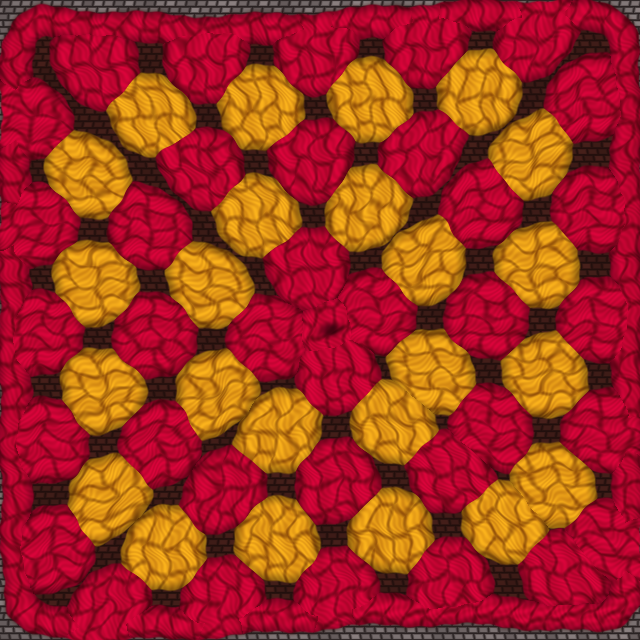
Reproduce this pattern procedurally as a three.js fragment shader.

```glsl
// A crocheted granny square: rings of red and gold yarn tufts on dark woven cloth.
varying vec2 vUv;

const vec3 RED_LIT = vec3(0.80, 0.015, 0.21);
const vec3 RED_SHADE = vec3(0.50, 0.02, 0.10);
const vec3 GOLD_LIT = vec3(0.93, 0.65, 0.10);
const vec3 GOLD_SHADE = vec3(0.66, 0.36, 0.04);
const vec3 CLOTH_LIT = vec3(0.50, 0.46, 0.46);
const vec3 CLOTH_SHADE = vec3(0.16, 0.13, 0.13);
const vec3 HOLE = vec3(0.20, 0.09, 0.075);
const float TUFT_RADIUS = 0.067;

vec2 hash2(vec2 p) {
  return fract(sin(vec2(dot(p, vec2(127.1, 311.7)), dot(p, vec2(269.5, 183.3)))) * 43758.5);
}

// Cellular noise: gap between the two nearest points, zero along cell borders.
float cellGap(vec2 p) {
  vec2 cell = floor(p), f = fract(p);
  float near = 8.0, second = 8.0;
  for (int y = -1; y <= 1; y++) {
    for (int x = -1; x <= 1; x++) {
      vec2 o = vec2(float(x), float(y));
      float d = length(o + 0.15 + 0.7 * hash2(cell + o) - f);
      second = min(second, max(near, d));
      near = min(near, d);
    }
  }
  return second - near;
}

float roundBox(vec2 p, vec2 halfSize, float r) {
  vec2 q = abs(p) - halfSize + r;
  return length(max(q, 0.0)) + min(max(q.x, q.y), 0.0) - r;
}

// Fan-shaped stitch cluster, wider on its outward (+y) side.
float tuftDistance(vec2 q) {
  q /= TUFT_RADIUS;
  q.x /= 1.0 + 0.13 * clamp(q.y, -2.0, 2.0);
  q = pow(abs(q) + 0.0001, vec2(2.5));
  return (pow(q.x + q.y, 0.4) - 1.0) * TUFT_RADIUS;
}

// Yarn layers hold (distance, local x, local y, seed); the nearest tuft wins.
void keepNearest(inout vec4 layer, vec4 candidate) {
  if (candidate.x < layer.x) layer = candidate;
}

// One side of every ring: ring n has n + 1 tufts, and colours alternate.
void addSide(vec2 p, vec2 start, vec2 outward, vec2 along, inout vec4 red, inout vec4 gold) {
  vec2 t = normalize(along), n = vec2(-t.y, t.x);
  for (int ring = 0; ring < 5; ring++) {
    for (int i = 0; i < 5; i++) {
      if (i > ring) continue;
      float k = float(ring), slot = float(i) - 0.5 * k;
      vec2 center = start + outward * k + along * slot;
      vec2 q = vec2(dot(p - center, t), dot(p - center, n));
      float lean = (i == 0 || i == ring) ? sign(slot) * 0.22 : 0.0;
      q.x -= lean * q.y;
      vec4 tuft = vec4(tuftDistance(q), q, dot(center, vec2(71.0, 37.0)));
      if (mod(k, 2.0) < 0.5) keepNearest(red, tuft);
      else keepNearest(gold, tuft);
    }
  }
}

// Lumpy strands, upright posts and fine twisted plies.
vec3 yarn(vec4 layer, vec3 shade, vec3 lit) {
  vec2 q = layer.yz;
  vec2 bent = q + 0.005 * sin(q.yx * 95.0 + layer.w);
  float lump = smoothstep(0.0, 0.32, cellGap(bent * vec2(36.0, 25.0) + floor(layer.w * 9.0)));
  float post = 0.5 + 0.5 * cos(bent.x * 165.0 / (1.0 + 4.0 * clamp(q.y, -0.1, 0.1)));
  float ply = sin(bent.x * 640.0 + bent.y * 480.0 + 2.0 * sin(bent.y * 170.0 + layer.w));
  float light = 0.12 + 0.58 * lump + 0.30 * post + 0.13 * ply;
  float rim = smoothstep(-0.002, 0.019, -layer.x);
  return mix(shade, lit, clamp(light, 0.0, 1.15)) * mix(0.62, 1.0, rim) * (0.88 + 0.14 * lump);
}

// Staggered short threads of the cloth.
float weave(vec2 p) {
  p *= vec2(62.0, 95.0);
  p.x += 0.5 * mod(floor(p.y), 2.0) + 0.2 * sin(p.y * 0.7);
  vec2 f = abs(fract(p) - 0.5);
  float thread = 1.0 - smoothstep(0.22, 0.48, max(f.x * 0.9, f.y));
  return thread * (0.65 + 0.5 * hash2(floor(p)).x);
}

void main() {
  vec2 p = vUv;
  vec2 w = p + 0.0035 * sin(p.yx * vec2(43.0, 37.0) + vec2(1.0, 2.5))
             + 0.0012 * sin(p.yx * vec2(190.0, 170.0));

  // Wavy outline of the whole square
  float outline = roundBox(w - vec2(0.502, 0.5), vec2(0.492, 0.488), 0.065);
  outline += 0.012 * cos(6.5 * (p.x - mix(0.68, 0.33, p.y)));

  // Four sides of tufts: top, right, bottom, left
  vec4 red = vec4(9.0), gold = vec4(9.0);
  addSide(w, vec2(0.483, 0.581), vec2(0.003, 0.0846), vec2(0.171, 0.012), red, gold);
  addSide(w, vec2(0.582, 0.510), vec2(0.088, -0.003), vec2(0.010, -0.172), red, gold);
  addSide(w, vec2(0.527, 0.419), vec2(-0.001, -0.0848), vec2(-0.177, -0.014), red, gold);
  addSide(w, vec2(0.422, 0.470), vec2(-0.089, 0.002), vec2(-0.010, 0.168), red, gold);

  // Flower heart and outer border
  vec2 heart = w - vec2(0.516, 0.486);
  keepNearest(red, vec4(length(heart) - 0.057, heart, 3.0));
  keepNearest(red, vec4(abs(outline + 0.024) - 0.026, w, 5.0));

  // Cloth, darkened where it shows through the holes
  float thread = weave(p);
  vec3 cloth = mix(CLOTH_SHADE, CLOTH_LIT, thread);
  vec3 color = mix(HOLE * (0.65 + 0.65 * thread), cloth, smoothstep(-0.01, 0.008, outline));

  // Yarn over cloth
  float goldMask = smoothstep(-0.0015, 0.0015, red.x - gold.x);
  vec3 wool = mix(yarn(red, RED_SHADE, RED_LIT), yarn(gold, GOLD_SHADE, GOLD_LIT), goldMask);
  float dimple = 1.0 - smoothstep(0.003, 0.018, length(heart * vec2(0.7, 1.0)));
  wool *= 1.0 - 0.55 * dimple;
  float edge = max(min(red.x, gold.x), outline);
  color = mix(color, wool, 1.0 - smoothstep(-0.002, 0.002, edge));
  gl_FragColor = vec4(color, 1.0);
}
```
